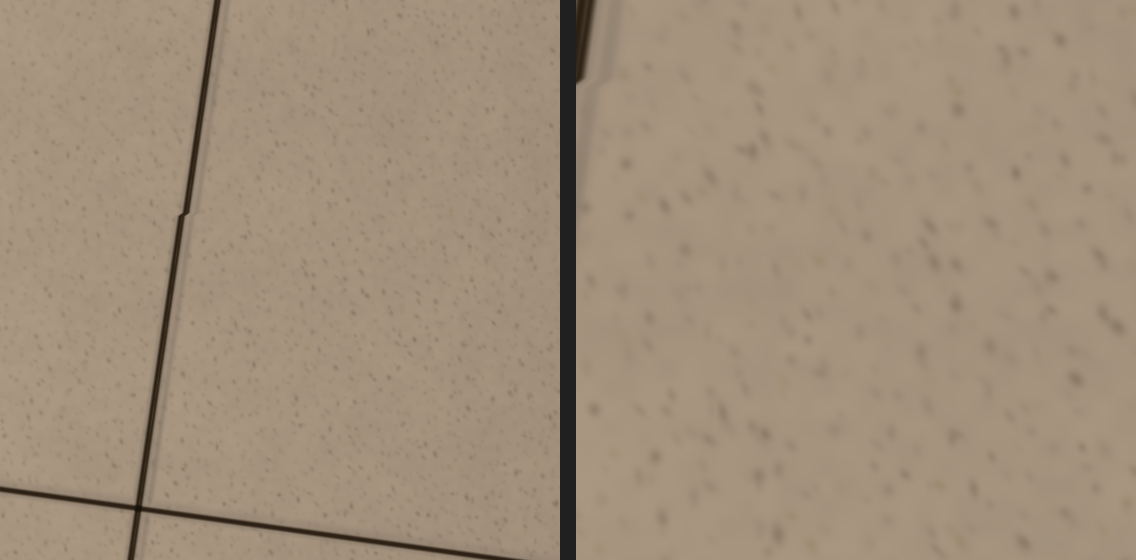
Left, the full canvas; right, a detail of the centre.
A Shadertoy shader for this texture:

```glsl
const vec3 TILE_COLOR = vec3(0.644, 0.574, 0.492);
const vec3 SHADE_COLOR = vec3(0.510, 0.455, 0.398);
const vec3 SPECK_COLOR = vec3(0.410, 0.355, 0.285);
const vec3 OCHRE_COLOR = vec3(0.560, 0.475, 0.340);
const vec3 JOINT_COLOR = vec3(0.150, 0.108, 0.060);
const vec3 RIDGE_COLOR = vec3(0.300, 0.250, 0.195);

const vec2 CROSSING = vec2(0.247, 0.092);   // where the joints meet
const float STEEP_LEAN = 0.148;             // x gained per unit of y
const float FLAT_LEAN = -0.140;             // y gained per unit of x
const float STEP_HEIGHT = 0.525;            // kink above the crossing
const float STEP_SHIFT = 0.007;
const float STEEP_HALF_WIDTH = 0.0054;
const float FLAT_HALF_WIDTH = 0.0044;
const float JOINT_SOFTNESS = 0.0030;
const float SPECK_CELLS = 36.0;
const float SPECK_TILT = 0.42;
const float MOTTLE_AMOUNT = 0.045;
const float GRAIN_AMOUNT = 0.028;

float hash(vec2 p) {
    vec3 q = fract(vec3(p.xyx) * 0.1031);
    q += dot(q, q.yzx + 33.33);
    return fract((q.x + q.y) * q.z);
}

float noise(vec2 p) {
    vec2 cell = floor(p), f = fract(p);
    f = f * f * (3.0 - 2.0 * f);
    return mix(mix(hash(cell), hash(cell + vec2(1, 0)), f.x),
               mix(hash(cell + vec2(0, 1)), hash(cell + vec2(1, 1)), f.x), f.y);
}

mat2 rotation(float angle) {
    float c = cos(angle), s = sin(angle);
    return mat2(c, -s, s, c);
}

// Scattered slanted blurry flecks: x is their strength, y the ochre share
vec2 specks(vec2 p, float seed) {
    vec2 cell = floor(p);
    vec2 result = vec2(0.0);
    for (int j = -1; j <= 1; j++)
    for (int i = -1; i <= 1; i++) {
        vec2 id = cell + vec2(i, j);
        vec2 key = id + seed;
        vec2 center = id + vec2(hash(key + 11.3), hash(key + 47.9));
        float angle = SPECK_TILT + (hash(key + 71.1) - 0.5) * 0.9;
        vec2 radius = vec2(mix(0.13, 0.18, hash(key + 5.7)),
                           mix(0.17, 0.29, hash(key + 91.5)));
        float d = length(rotation(angle) * (p - center) / radius);
        float r = hash(key + 23.7);
        float strength = mix(0.13, 0.50, r * r * r);
        float fleck = strength * exp(-1.5 * d * d);
        if (fleck > result.x) result = vec2(fleck, step(0.84, hash(key + 63.2)));
    }
    return result;
}

float band(float d, float halfWidth, float softness) {
    return 1.0 - smoothstep(halfWidth - softness, halfWidth + softness, abs(d));
}

void mainImage(out vec4 fragColor, in vec2 fragCoord) {
    vec2 uv = fragCoord / iResolution.xy;
    vec2 p = uv - CROSSING;
    float softness = max(JOINT_SOFTNESS, 0.8 / iResolution.y);

    // Tile body with broad lighting, mottle and fine grain
    float mottle = 0.5 * noise(uv * 6.0) + 0.5 * noise(uv * 24.0 + 9.0) - 0.5;
    float grain = noise(uv * 85.0) - 0.5;
    float light = 1.0 + 0.045 * (0.5 - uv.x) + MOTTLE_AMOUNT * mottle + GRAIN_AMOUNT * grain;
    vec3 color = TILE_COLOR * light;

    // Two layers of specks, clearer toward the lower right
    float clarity = mix(0.65, 1.0, clamp(0.5 + 0.6 * (uv.x - uv.y), 0.0, 1.0));
    vec2 coarse = specks(uv * SPECK_CELLS, 0.0);
    vec2 fine = specks(rotation(0.3) * uv * SPECK_CELLS * 1.15, 130.0);
    color = mix(color, mix(SPECK_COLOR, OCHRE_COLOR, coarse.y), coarse.x * clarity);
    color = mix(color, mix(SPECK_COLOR, OCHRE_COLOR, fine.y), fine.x * clarity * 0.7);

    // Signed distances to the two joints
    float kink = STEP_SHIFT * smoothstep(-0.004, 0.004, p.y - STEP_HEIGHT);
    float steep = (p.x - STEEP_LEAN * p.y - kink) / length(vec2(1.0, STEEP_LEAN));
    float flatD = (p.y - FLAT_LEAN * p.x) / length(vec2(1.0, FLAT_LEAN));

    // Grey rounded edges beside the joints, with a second fold on the right
    float wear = 0.75 + 0.5 * noise(uv * 18.0);
    float steepEdge = max(0.62 * band(steep, 0.011, 0.006),
                          0.50 * band(steep - 0.018, 0.005, 0.004));
    steepEdge = max(steepEdge, 0.28 * band(steep - 0.006, 0.018, 0.006));
    float flatEdge = max(0.50 * band(flatD, 0.010, 0.006),
                         0.28 * band(flatD - 0.004, 0.014, 0.008));
    color = mix(color, SHADE_COLOR, clamp(max(steepEdge, flatEdge) * wear, 0.0, 1.0));

    // Dark joints with a faint broken ridge along the steep one
    float steepJoint = band(steep, STEEP_HALF_WIDTH, softness);
    float flatJoint = band(flatD, FLAT_HALF_WIDTH, softness);
    float ridge = band(steep - 0.001, 0.001, 0.0018) * (0.2 + 0.6 * noise(uv * 60.0));
    vec3 steepColor = mix(JOINT_COLOR, RIDGE_COLOR, ridge);
    color = mix(color, JOINT_COLOR, flatJoint * 0.95);
    color = mix(color, steepColor, steepJoint * 0.96);

    // Deeper dark where the joints cross
    float knot = 1.0 - smoothstep(0.002, 0.010, length(vec2(steep, flatD)));
    color = mix(color, JOINT_COLOR * 0.6, knot);

    fragColor = vec4(color, 1.0);
}
```
